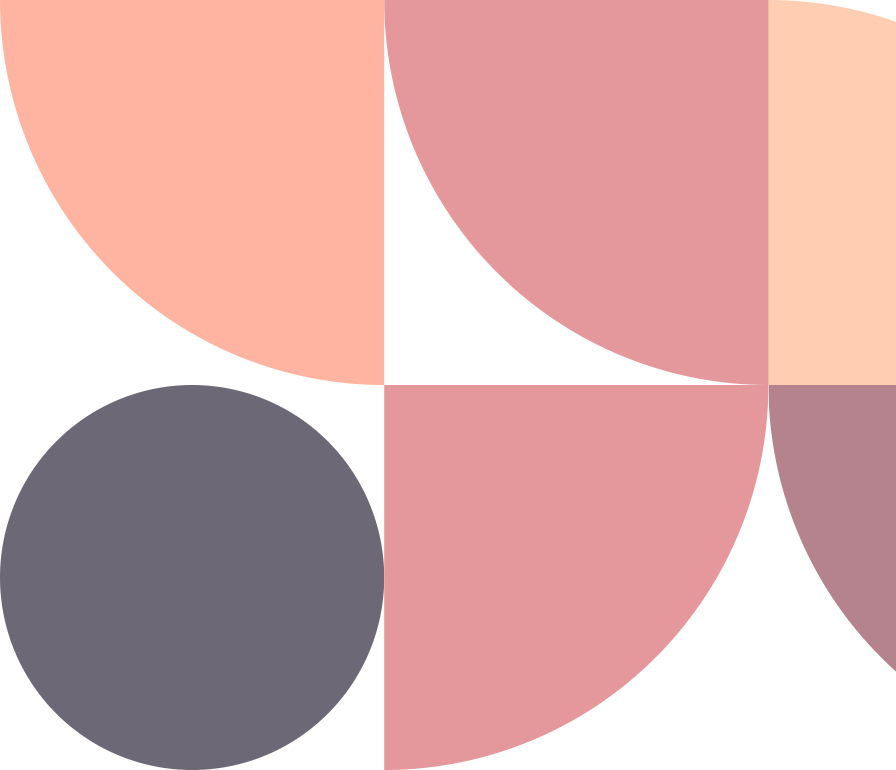
Give the GLSL for this background, as a Shadertoy shader.

```glsl
// Geometric tiling on white: a 3 x 2 grid, cropped at the right, where each
// tile holds one flat disc, either inscribed or centred on a tile corner.
// Every tile is a disc distance function clipped by a box, both antialiased.

const vec2 TILE_SIZE = vec2(0.4288, 0.5); // fraction of the canvas
const int COLUMNS = 3;
const int ROWS = 2;

const vec3 PAPER  = vec3(1.0);
const vec3 SALMON = vec3(1.000, 0.706, 0.635);
const vec3 ROSE   = vec3(0.898, 0.596, 0.608);
const vec3 PEACH  = vec3(1.000, 0.804, 0.698);
const vec3 MAUVE  = vec3(0.710, 0.514, 0.553);
const vec3 SLATE  = vec3(0.427, 0.408, 0.459);

// Disc centres within a tile, and radii, in tile units
const vec2 MIDDLE       = vec2(0.5, 0.5);
const vec2 BOTTOM_LEFT  = vec2(0.0, 0.0);
const vec2 TOP_LEFT     = vec2(0.0, 1.0);
const vec2 TOP_RIGHT    = vec2(1.0, 1.0);
const float FULL_RADIUS    = 0.5;
const float QUARTER_RADIUS = 1.0;

struct Disc { vec2 centre; float radius; vec3 color; };

// Tiles in rows from the lower left
const Disc DISCS[COLUMNS * ROWS] = Disc[COLUMNS * ROWS](
    Disc(MIDDLE,      FULL_RADIUS,    SLATE),
    Disc(TOP_LEFT,    QUARTER_RADIUS, ROSE),
    Disc(TOP_RIGHT,   QUARTER_RADIUS, MAUVE),
    Disc(TOP_RIGHT,   QUARTER_RADIUS, SALMON),
    Disc(TOP_RIGHT,   QUARTER_RADIUS, ROSE),
    Disc(BOTTOM_LEFT, QUARTER_RADIUS, PEACH)
);

// Linear coverage, so that neighbouring tiles sum to one along their seam
float tileCoverage(vec2 p, vec2 pixel) {
    vec2 inside = clamp((0.5 - abs(p - 0.5)) / pixel + 0.5, 0.0, 1.0);
    return inside.x * inside.y;
}

float discCoverage(vec2 p, Disc disc, float pixel) {
    float dist = length(p - disc.centre) - disc.radius;
    return clamp(0.5 - dist / pixel, 0.0, 1.0);
}

void mainImage(out vec4 fragColor, in vec2 fragCoord) {
    vec2 pixel = 1.0 / (TILE_SIZE * iResolution.xy); // one pixel in tile units
    vec2 gridPos = fragCoord * pixel;

    // Add each tile's tint as an offset from the paper
    vec3 color = PAPER;
    for (int row = 0; row < ROWS; row++) {
        for (int column = 0; column < COLUMNS; column++) {
            Disc disc = DISCS[row * COLUMNS + column];
            vec2 p = gridPos - vec2(column, row);
            float coverage = tileCoverage(p, pixel)
                           * discCoverage(p, disc, max(pixel.x, pixel.y));
            color += (disc.color - PAPER) * coverage;
        }
    }

    fragColor = vec4(color, 1.0);
}
```
